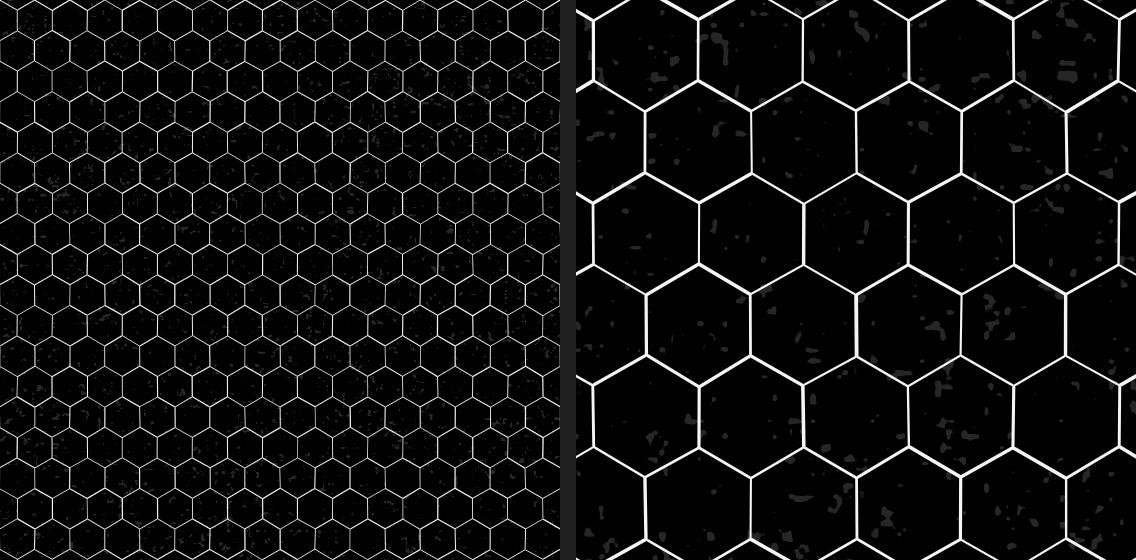
Left, the full canvas; right, a detail of the centre.
Reproduce this pattern procedurally as a WebGL 2 fragment shader.

```glsl
#version 300 es
precision highp float;
// Thin white honeycomb outlines on black, dusted with clustered dark grey flecks.

uniform vec2 u_resolution;
out vec4 fragColor;

// Integer lattice that holds every hexagon centre and corner.
const vec2 LATTICE_STEP = vec2(0.03129, 0.018164); // half a column, a third of a row
const vec2 LATTICE_ORIGIN = vec2(0.0620, 0.9635);
const float CORNER_JITTER = 0.0011;
const float MIN_LINE = 0.0012;
const float MAX_LINE = 0.0023;

const vec3 BLACK = vec3(0.003);
const vec3 FLECK_GREY = vec3(0.15);
const vec3 LINE_WHITE = vec3(0.96);

float hash(vec2 p) {
    return fract(sin(dot(p, vec2(127.1, 311.7))) * 43758.5453);
}

float valueNoise(vec2 p) {
    vec2 cell = floor(p);
    vec2 f = fract(p);
    f = f * f * (3.0 - 2.0 * f);
    float low = mix(hash(cell), hash(cell + vec2(1.0, 0.0)), f.x);
    float high = mix(hash(cell + vec2(0.0, 1.0)), hash(cell + vec2(1.0)), f.x);
    return mix(low, high, f.y);
}

float segmentDistance(vec2 p, vec2 a, vec2 b) {
    vec2 ab = b - a;
    float t = clamp(dot(p - a, ab) / dot(ab, ab), 0.0, 1.0);
    return length(p - a - ab * t);
}

// Lattice position of the hexagon centre nearest to q.
vec2 nearestCentre(vec2 q) {
    const vec2 period = vec2(2.0, 6.0);
    const vec2 metric = vec2(1.7320508, 1.0);
    vec2 even = floor(q / period + 0.5) * period;
    vec2 odd = (floor(q / period) + 0.5) * period;
    return length((q - even) * metric) < length((q - odd) * metric) ? even : odd;
}

// Offset from a centre to corner i, in lattice units.
vec2 cornerOffset(int i) {
    float angle = radians(90.0 - 60.0 * float(i));
    return floor(vec2(cos(angle) / 0.8660254, 2.0 * sin(angle)) + 0.5);
}

// Canvas position of a corner, nudged slightly off the lattice.
vec2 cornerPosition(vec2 corner) {
    vec2 nudge = vec2(hash(corner + 3.7), hash(corner + 19.3)) - 0.5;
    return LATTICE_ORIGIN + corner * LATTICE_STEP + nudge * CORNER_JITTER;
}

// Coverage of the six outlines around p; each edge has its own width.
float honeycomb(vec2 p, float pixel) {
    vec2 centre = nearestCentre((p - LATTICE_ORIGIN) / LATTICE_STEP);
    float coverage = 0.0;
    for (int i = 0; i < 6; i++) {
        vec2 a = centre + cornerOffset(i);
        vec2 b = centre + cornerOffset(i + 1);
        float width = mix(MIN_LINE, MAX_LINE, hash(a + b + 0.5));
        float d = segmentDistance(p, cornerPosition(a), cornerPosition(b));
        coverage = max(coverage, clamp((0.5 * width - d) / pixel + 0.5, 0.0, 1.0));
    }
    return coverage;
}

// Irregular flecks, denser where the broad noise is high.
float flecks(vec2 p) {
    float grain = 0.64 * valueNoise(p * 135.0) + 0.36 * valueNoise(p * 310.0 + 41.0);
    float threshold = 0.82 - 0.11 * valueNoise(p * 13.0 + 7.0);
    return smoothstep(threshold - 0.02, threshold + 0.04, grain);
}

void main() {
    vec2 p = gl_FragCoord.xy / u_resolution.y;
    float pixel = 1.0 / u_resolution.y;

    vec3 colour = mix(BLACK, FLECK_GREY, flecks(p));
    colour = mix(colour, LINE_WHITE, honeycomb(p, pixel));
    fragColor = vec4(colour, 1.0);
}
```
